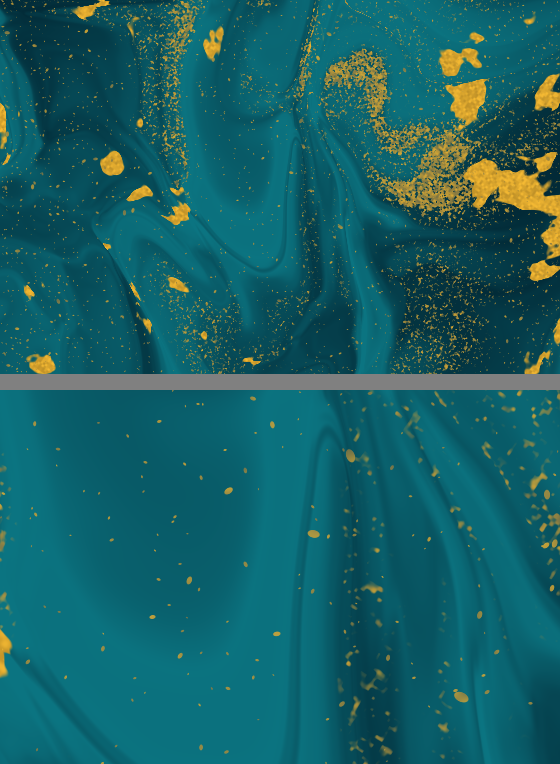
Top, the full canvas; bottom, a detail of the centre.
Give the GLSL for this texture, as a WebGL 2 fragment shader.

```glsl
#version 300 es
precision highp float;
// Marbled teal ink with gold leaf: a repeatedly folded noise domain gives
// the fluid bands, thresholded fine noise gives glitter drifts and threads,
// and jittered cells plus coarse noise give loose specks and solid flakes.

#define FOLD 1.05           // strength of the fluid folding
#define BAND_SCALE 2.5      // frequency of the ink bands
#define GRAIN_SCALE 225.0   // glitter grains per canvas height
#define FLAKE_SCALE 9.0     // frequency of solid flakes
#define SPECK_DENSITY 0.22  // share of cells that hold a speck
#define DEEP vec3(0.008, 0.165, 0.215)
#define BRIGHT vec3(0.045, 0.455, 0.505)
#define BRONZE vec3(0.50, 0.46, 0.27)
#define GOLD vec3(0.91, 0.69, 0.19)

uniform vec2 u_resolution;
out vec4 fragColor;

// Integer hash of a lattice cell, 0 to 1
float hash(vec2 cell) {
    uvec2 u = uvec2(ivec2(cell)) * uvec2(1597u, 7919u);
    uint h = (u.x ^ (u.y << 7)) * 747796u + u.y;
    h = (h ^ (h >> 15)) * 73244475u;
    h = (h ^ (h >> 13)) * 73244475u;
    h ^= h >> 16;
    return float(h & 65535u) / 65535.0;
}

float noise(vec2 p) {
    vec2 i = floor(p), f = fract(p);
    f = f * f * f * (f * (f * 6.0 - 15.0) + 10.0);
    return mix(mix(hash(i), hash(i + vec2(1, 0)), f.x),
               mix(hash(i + vec2(0, 1)), hash(i + vec2(1, 1)), f.x), f.y);
}

float fbm(vec2 p) {
    float sum = 0.0, amp = 0.533;
    for (int i = 0; i < 4; i++) {
        sum += amp * noise(p);
        p = mat2(1.6, 1.2, -1.2, 1.6) * p + 11.3;
        amp *= 0.5;
    }
    return sum;
}

// Folds the plane at ever finer scales, turning it between folds
vec2 stir(vec2 p) {
    float freq = 1.8;
    mat2 turn = mat2(0.8, 0.6, -0.6, 0.8), spin = mat2(1.0);
    for (int i = 0; i < 6; i++) {
        vec2 s = spin * p * freq + float(i) * 7.3;
        p += FOLD / freq * (vec2(noise(s), noise(s.yx + 31.7)) - 0.5);
        spin = turn * spin;
        freq *= 1.55;
    }
    return p;
}

float pool(vec2 p, vec2 centre, vec2 size) {
    vec2 d = (p - centre) / size;
    return exp(-dot(d, d));
}

// Small tilted grains scattered in three cell sizes
float specks(vec2 p, float density, float pixel) {
    float cover = 0.0, scale = 29.0;
    for (int i = 0; i < 3; i++) {
        vec2 g = p * scale + float(i) * 17.0, cell = floor(g);
        float size = hash(cell + 101.0), angle = 6.283 * hash(cell + 211.0);
        vec2 d = fract(g) - 0.3 - 0.4 * vec2(hash(cell + 37.0), hash(cell + 71.0));
        d = mat2(cos(angle), sin(angle), -sin(angle), cos(angle)) * d;
        float edge = length(d * vec2(1.0, 1.6)) - mix(0.06, 0.20, size * size * size);
        float soft = pixel * scale;
        float spot = 1.0 - smoothstep(-0.7 * soft, 0.9 * soft, edge);
        cover = max(cover, spot * step(hash(cell), density));
        scale *= 1.65;
    }
    return cover;
}

void main() {
    float pixel = 1.0 / u_resolution.y;
    vec2 p = gl_FragCoord.xy * pixel;
    vec2 q = stir(p);
    float side = smoothstep(0.32, 0.78, abs(p.x - 0.76));

    // Ink: broad bands, soft dark creases and fine wisps
    float tone = fbm(q * BAND_SCALE * vec2(1.25, 0.8) + 3.7);
    float light = smoothstep(0.16, 0.80, tone + 0.09 - 0.17 * side);
    float crease = 1.0 - smoothstep(0.0, 0.09, abs(noise(q * 2.3 + 9.1) - 0.45));
    light *= 1.0 - 0.30 * crease;
    light += 0.26 * (fbm(q * vec2(8.0, 5.0)) - 0.5);
    vec3 color = mix(DEEP, BRIGHT, clamp(light, 0.0, 1.0));

    // Glitter: drifts and thin threads, dense in a few pools
    float region = pool(p, vec2(0.86, 0.86), vec2(0.30, 0.22))
                 + pool(p, vec2(1.17, 0.52), vec2(0.22, 0.30))
                 + 0.7 * pool(p, vec2(1.25, 0.95), vec2(0.25, 0.20));
    region = min(region, 1.0);
    float drift = fbm(q * vec2(3.8, 2.7) + 21.0) + 0.26 * region - 0.71;
    float rich = 0.70 * smoothstep(0.0, 0.22, drift);
    float thread = 1.0 - smoothstep(0.004, 0.035, abs(noise(q * 3.6 + 5.0) - 0.5));
    rich = max(rich, 0.5 * thread * smoothstep(0.25, 0.8, region));
    rich = max(rich, 0.24 * smoothstep(-0.16, 0.06, drift));
    vec2 tilted = mat2(0.83, 0.56, -0.56, 0.83) * p * GRAIN_SCALE;
    float sparkle = noise(tilted.yx * 0.7 + 57.0);
    float grain = mix(noise(tilted), noise(p * GRAIN_SCALE * 0.61 + 13.0), 0.35);
    float glitter = smoothstep(0.74 - 0.8 * rich, 1.06 - 0.8 * rich, grain)
                  * smoothstep(0.0, 0.1, rich);
    color = mix(color, mix(BRONZE, GOLD, sparkle), 0.92 * glitter);

    // Solid flakes towards the sides, then loose specks
    float crowd = max(side * (p.x > 0.76 ? 0.8 : 0.62),
                      pool(p, vec2(1.38, 0.66), vec2(0.16, 0.28)));
    float leaf = fbm(mix(p, q, 0.22) * FLAKE_SCALE + 43.0);
    float limit = 0.79 - 0.165 * crowd;
    float flake = smoothstep(limit, limit + 0.03, leaf);
    float loose = specks(p, SPECK_DENSITY * (0.5 + 0.8 * side), pixel);
    color = mix(color, GOLD * mix(0.82, 1.06, sparkle), flake);
    color = mix(color, mix(BRONZE, GOLD, noise(p * 60.0)), 0.85 * loose);

    fragColor = vec4(color, 1.0);
}
```
